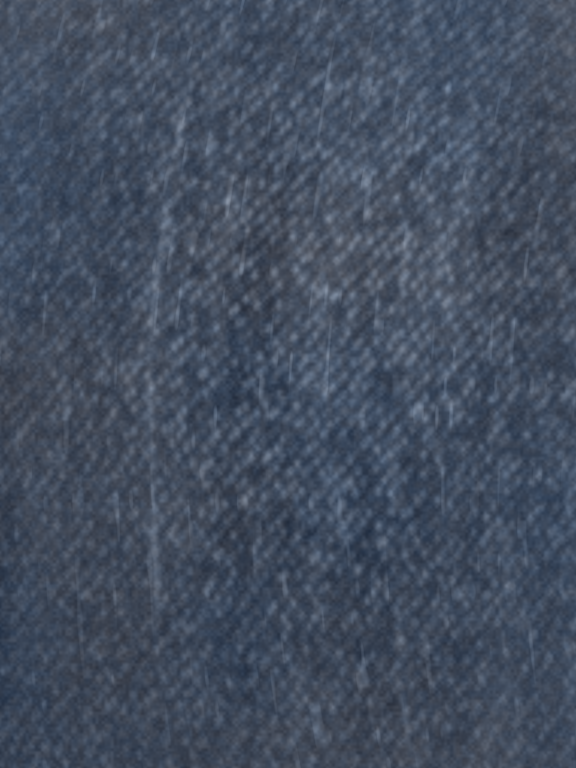
Reproduce this texture procedurally as a Shadertoy shader.

```glsl
// Worn blue denim in soft focus: diagonal twill ribs rising to the right.
// Each warp yarn carries a column of blurred floats, shifted from yarn to yarn
// so that they line up as ribs; slubs, fading, grain and soft light go on top.

#define WALES 34.0            // ribs across the canvas
#define FLOATS 40.0           // ribs down the canvas
#define YARNS_PER_WALE 2.6
#define FLOAT_SIZE vec2(0.62, 0.30)
#define WEAVE_DEPTH 0.115
#define FIBRE_DEPTH 0.075
#define GRAIN_DEPTH 0.055
#define SLUB_DEPTH 0.11
#define BEND 0.27             // curve of the yarns
#define DENIM vec3(0.268, 0.312, 0.381)
#define TONE_TINT vec3(1.0, 1.05, 1.09)

float hash(vec2 p) {
    vec3 q = fract(p.xyx * vec3(0.1031, 0.1030, 0.0973));
    q += dot(q, q.yzx + 33.33);
    return fract((q.x + q.y) * q.z);
}

// Smooth value noise, 0 to 1
float noise(vec2 p) {
    vec2 cell = floor(p), f = fract(p);
    f = f * f * (3.0 - 2.0 * f);
    return mix(mix(hash(cell), hash(cell + vec2(1, 0)), f.x),
               mix(hash(cell + vec2(0, 1)), hash(cell + vec2(1, 1)), f.x), f.y);
}

// Sum of soft floats of uneven brightness, centred on zero
float twill(vec2 cloth) {
    float yarns = WALES * YARNS_PER_WALE;
    float yarnPos = cloth.x * yarns;
    float sum = 0.0;
    for (int i = -1; i <= 1; i++) {
        float yarn = floor(yarnPos) + float(i);
        float phase = (yarn + 0.5) / YARNS_PER_WALE - cloth.y * FLOATS;
        for (int j = -1; j <= 1; j++) {
            vec2 id = vec2(yarn, floor(phase) + float(j)) + 200.0;
            vec2 jitter = vec2(hash(id + 17.3), hash(id + 41.7)) - 0.5;
            vec2 d = vec2(yarnPos - yarn, phase - id.y + 200.0) - 0.5;
            d = (d + jitter * vec2(0.35, 0.22)) / FLOAT_SIZE;
            sum += (0.2 + 1.6 * hash(id)) * exp(-dot(d, d));
        }
    }
    return sum - 3.14159 * FLOAT_SIZE.x * FLOAT_SIZE.y;
}

// Broken pale line along one thick yarn
float slub(vec2 cloth, float x, float seed) {
    float wander = 0.012 * (noise(vec2(cloth.y * 5.0, seed)) - 0.5);
    float d = (cloth.x - x - wander) / 0.007;
    float dashes = smoothstep(0.4, 0.8, noise(vec2(cloth.y * 17.0, seed + 9.0)));
    return exp(-d * d) * (0.15 + 0.85 * dashes);
}

void mainImage(out vec4 fragColor, in vec2 fragCoord) {
    vec2 uv = fragCoord / iResolution.xy;

    // Cloth space: bent yarns with a slight ripple
    float lean = uv.y - 0.38;
    vec2 cloth = uv - vec2(BEND * lean * lean, 0.0);
    cloth += 0.016 * (vec2(noise(uv * 4.0 + 3.0), noise(uv * 4.0 + 31.0)) - 0.5);

    // Focus falls off towards the edges
    vec2 off = (uv - vec2(0.58, 0.58)) * vec2(1.1, 1.0);
    float focus = mix(1.0, 0.5, smoothstep(0.1, 0.75, length(off)));

    // Weave and uneven fibres
    float tone = WEAVE_DEPTH * focus * twill(cloth);
    vec2 fibrePos = cloth * vec2(66.0, 62.0) + 80.0;
    tone += FIBRE_DEPTH * focus * (noise(fibrePos) - 0.5);

    // Faded lengthwise bands, scattered slubs and two long ones
    tone += 0.045 * (noise(cloth * vec2(22.0, 3.0) + 50.0) - 0.5);
    float scatter = noise(cloth * vec2(80.0, 26.0) + 120.0);
    tone += SLUB_DEPTH * focus * smoothstep(0.78, 1.0, scatter);
    tone += SLUB_DEPTH * (slub(cloth, 0.26, 4.5) + 0.7 * slub(cloth, 0.68, 23.5));

    // Soft light, dimmer at the foot and the left edge
    tone += 0.03 * (noise(uv * vec2(3.0, 4.0) + 7.0) - 0.5);
    tone += 0.032 * (smoothstep(0.0, 0.65, uv.y) - 0.72);
    tone -= 0.018 * smoothstep(0.25, 0.0, uv.x);

    // Fine grain in light and colour
    vec2 grainPos = uv * vec2(190.0, 253.0);
    tone += GRAIN_DEPTH * (noise(grainPos) - 0.5);
    float hue = 0.03 * (noise(uv * vec2(5.0, 6.0) + 60.0) - 0.5)
              + 0.025 * (noise(grainPos * 0.45 + 300.0) - 0.5);

    vec3 color = DENIM + tone * TONE_TINT + hue * vec3(1.0, 0.1, -0.8);
    fragColor = vec4(clamp(color, 0.0, 1.0), 1.0);
}
```
